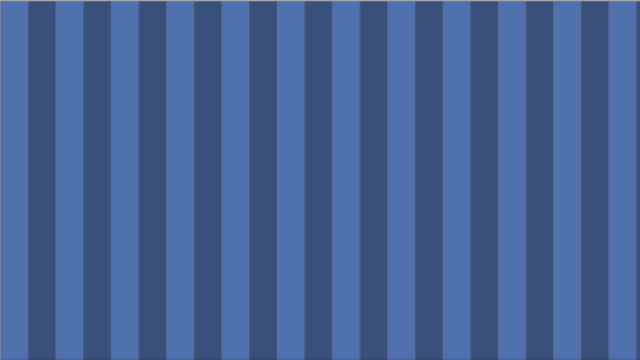
Reproduce this pattern procedurally as a Shadertoy shader.

```glsl
// Antialiased coverage of a line of the given half width
float lineCover(float dist, float halfWidth, float pixel) {
    return clamp((halfWidth - abs(dist)) / pixel + 0.5, 0.0, 1.0);
}

void mainImage(out vec4 fragColor, in vec2 fragCoord) {
    vec2 uv = fragCoord / iResolution.xy;
    vec2 pixel = 1.0 / iResolution.xy;

    // Equal vertical stripes: signed distance, positive inside the light ones
    float period = 0.0864;
    float phase = fract((uv.x - 0.0014) / period + 0.25);
    float inside = (0.25 - abs(phase - 0.5)) * period;
    float light = clamp(inside / pixel.x + 0.5, 0.0, 1.0);
    vec3 color = mix(vec3(0.223, 0.312, 0.477), vec3(0.310, 0.447, 0.684), light);

    // Thin greyish seams, paler where a light stripe begins
    vec3 seamColor = phase < 0.5 ? vec3(0.33, 0.43, 0.60) : vec3(0.27, 0.35, 0.49);
    color = mix(color, seamColor, lineCover(inside, 0.0011, pixel.x));

    // Slight shade along the bottom edge
    color *= 1.0 - 0.12 * (1.0 - smoothstep(0.0, 0.008, uv.y));

    // Pale rim along the left and top edges
    color = mix(color, vec3(0.50, 0.53, 0.57), lineCover(uv.x, 0.0014, pixel.x));
    color = mix(color, vec3(0.63, 0.65, 0.66), lineCover(1.0 - uv.y, 0.0036, pixel.y));

    fragColor = vec4(color, 1.0);
}
```
